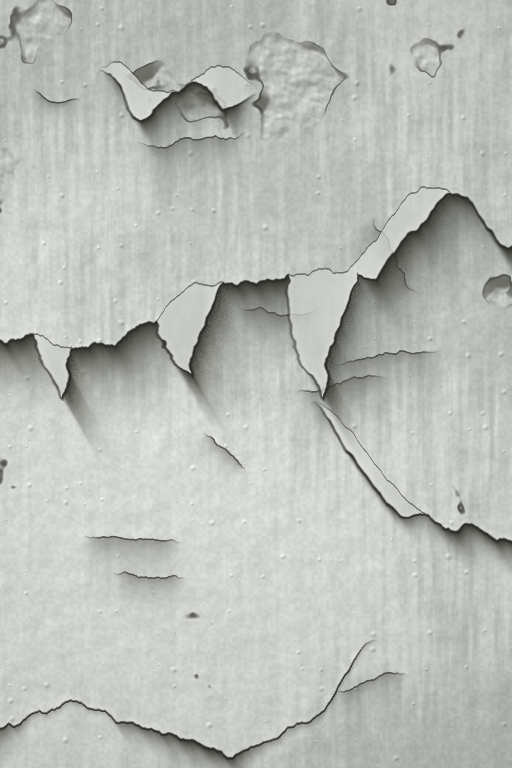
Give the GLSL for this texture, as a WebGL 1 fragment shader.

```glsl
precision highp float;
uniform vec2 u_resolution;

const vec3 PAINT_LIGHT = vec3(0.825, 0.835, 0.815);
const vec3 PAINT_DIM = vec3(0.735, 0.755, 0.735);
const vec3 PLASTER = vec3(0.69, 0.70, 0.68);
const vec3 SHADE = vec3(0.37, 0.375, 0.345);
const vec3 INK = vec3(0.17, 0.175, 0.15);
const vec2 TO_LIGHT = vec2(-0.5, 0.866);
const float LINE_WIDTH = 0.0018;
const float MAX_LIFT = 0.13;
const float TONGUE_PERIOD = 0.17;
const float FLAKE_SCALE = 8.0;
const float BUMP_CELLS = 42.0;
const float CRACKS = 10.0;

float hash(vec2 p) {
  vec3 q = fract(p.xyx * 0.1031);
  q += dot(q, q.yzx + 33.33);
  return fract((q.x + q.y) * q.z);
}

float noise(vec2 p) {
  vec2 i = floor(p), f = fract(p);
  f *= f * (3.0 - 2.0 * f);
  return mix(mix(hash(i), hash(i + vec2(1, 0)), f.x),
             mix(hash(i + vec2(0, 1)), hash(i + 1.0), f.x), f.y);
}

float fbm(vec2 p) {
  float sum = 0.0, amp = 0.5;
  for (int i = 0; i < 5; i++) {
    sum += amp * noise(p);
    p = mat2(1.6, 1.2, -1.2, 1.6) * p + 7.3;
    amp *= 0.5;
  }
  return sum;
}

float jagged(float x, float seed) { return fbm(vec2(x, seed * 17.0 + 5.0)) - 0.48; }

float window(float x, float a, float b) { return smoothstep(a, a + 0.04, x) * smoothstep(b, b - 0.04, x); }

// Torn lines: 0 middle, 1 bottom, 2 right diagonal, 3 upper left
float tearLine(float x, float sheet) {
  float y = 0.56 + 0.075 * smoothstep(0.1, 0.3, x)
    + 0.13 * smoothstep(0.43, 0.56, x) - 0.1 * smoothstep(0.59, 0.67, x);
  if (sheet > 0.5) y = 0.055 + 0.03 * sin(x * 16.0) + 0.1 * smoothstep(0.4, 0.49, x);
  if (sheet > 1.5) y = 0.475 - 0.165 * smoothstep(0.4, 0.58, x);
  if (sheet > 2.5) y = 0.9 + 0.015 * sin(x * 50.0);
  return y + 0.06 * jagged(x * 20.0, sheet);
}

float sheetExtent(float x, float sheet) {
  if (sheet < 0.5) return 1.0;
  if (sheet < 1.5) return 1.0 - smoothstep(0.45, 0.5, x);
  return sheet < 2.5 ? smoothstep(0.4, 0.44, x) : window(x, 0.12, 0.34);
}

// Lopsided tongues and curled strips hanging from a tear
float tongue(float x, float sheet) {
  if (sheet > 2.5) return 0.055 * pow(abs(sin(x * 27.0)), 3.0);
  if (sheet > 1.5) return 0.03 * window(x, 0.41, 0.55);
  if (sheet > 0.5) return 0.0;
  float u = (fract((x - 0.085) / TONGUE_PERIOD + 0.5) - 0.5) * TONGUE_PERIOD;
  float t = clamp(1.0 - abs(u) / ((0.02 + 0.06 * x) * (u < 0.0 ? 1.4 : 0.7)), 0.0, 1.0);
  float hanging = step(x, 0.5) * (0.04 + 0.3 * x) * pow(t, 0.8);
  return max(hanging, 0.05 * window(x, 0.44, 0.585));
}

float sheetHeight(vec2 p, float sheet) {
  float x = p.x + 0.045 * jagged(p.y * 17.0, 4.0 + sheet);
  return p.y - tearLine(p.x, sheet) + tongue(x, sheet);
}

// Soft cast shadow, marching towards the light
float castShadow(vec2 p, float sheet, float lift) {
  float sum = 0.0, jitter = hash(floor(p * 700.0));
  for (int i = 0; i < 14; i++) {
    float t = (float(i) + jitter) / 14.0;
    sum += (1.0 - t) * smoothstep(-0.008, 0.004, sheetHeight(p + TO_LIGHT * t * lift, sheet));
  }
  return min(sum / 7.0, 1.0);
}

vec3 drawSheet(vec3 col, vec2 p, float sheet) {
  float h = sheetHeight(p, sheet), extent = sheetExtent(p.x, sheet);
  vec2 e = vec2(0.0015, 0.0);
  float slope = (sheetHeight(p + e, sheet) - sheetHeight(p - e, sheet)) / 0.003;
  float steepness = sqrt(1.0 + slope * slope), d = h / steepness;
  float loose = smoothstep(0.3, 0.75, noise(vec2(p.x * 11.0, sheet * 9.0 + 2.0)));
  if (sheet < 0.5) loose = max(loose, smoothstep(0.42, 0.5, p.x));
  float below = smoothstep(0.001, -0.001, d) * extent;
  float shadow = castShadow(p, sheet, mix(0.015, MAX_LIFT, loose) * (sheet < 0.5 ? 1.0 : 0.6));
  col = mix(col, mix(SHADE, INK, shadow * shadow * loose), below * shadow * mix(0.5, 0.95, loose));
  float fold = p.y - tearLine(p.x, sheet);
  float hanging = smoothstep(0.001, -0.001, fold) * smoothstep(-0.001, 0.001, d) * extent;
  vec3 flap = PAINT_LIGHT * (0.94 + 0.2 * (fbm(p * vec2(16.0, 9.0)) - 0.35));
  col = mix(col, flap, hanging * 0.8);
  col += 0.03 * smoothstep(0.0, 0.002, d) * smoothstep(0.01, 0.002, d) * extent;
  // Edges turned to the light stay faint
  float lit = smoothstep(-0.6, 0.5, (0.5 * slope - 0.866) / steepness);
  float edge = smoothstep(LINE_WIDTH * (0.8 + loose), 0.0003, abs(d + 0.001)) * mix(0.9, 0.35, lit);
  float crease = 0.55 * smoothstep(LINE_WIDTH, 0.0003, abs(fold));
  return mix(col, INK, max(edge, crease) * extent);
}

// Positive on paint, negative on bare plaster near the top
float flakeField(vec2 p) {
  float bare = smoothstep(0.7, 0.96, p.y) * (0.27 + 0.2 * smoothstep(0.3, 0.67, p.x));
  return 0.79 - bare - fbm(p * FLAKE_SCALE + 3.0) - 0.09 * (noise(p * 50.0) - 0.5);
}

vec3 drawFlakes(vec3 col, vec2 p) {
  float f = flakeField(p), bare = smoothstep(0.008, -0.008, f);
  float grain = fbm(p * 70.0) - fbm(p * 70.0 + TO_LIGHT * 0.4);
  col = mix(col, PLASTER * 1.06 + 0.5 * grain, bare * 0.85);
  float patchy = smoothstep(0.3, 0.7, noise(p * 17.0));
  float shadow = bare * smoothstep(-0.02, 0.04, flakeField(p + TO_LIGHT * mix(0.008, 0.02, patchy)));
  col = mix(col, SHADE, shadow * mix(0.4, 0.85, patchy));
  return mix(col, INK, smoothstep(0.016, 0.002, abs(f)) * patchy * 0.6);
}

// Short scattered cracks with a lifted lip
vec3 drawCracks(vec3 col, vec2 p) {
  for (float i = 0.0; i < CRACKS; i++) {
    vec2 q = p - vec2(0.04 + 0.6 * hash(vec2(i, 3.0)), 0.1 + 0.8 * (i + hash(vec2(i, 8.0))) / CRACKS);
    float angle = (hash(vec2(i, 12.0)) - 0.5) * 0.4 - step(3.0, mod(i, 4.0));
    float c = cos(angle), s = sin(angle);
    q = mat2(c, -s, s, c) * q;
    q.y += 0.03 * jagged(q.x * 28.0, i + 6.0);
    float size = hash(vec2(i, 21.0));
    float taper = 1.0 - smoothstep(0.5, 1.0, abs(q.x) / mix(0.025, 0.085, size));
    float shadow = smoothstep(0.001, -0.001, q.y) * exp(min(q.y, 0.0) / mix(0.005, 0.03, size));
    col = mix(col, SHADE, taper * shadow * 0.55);
    col = mix(col, INK, taper * 0.7 * smoothstep(LINE_WIDTH, 0.0003, abs(q.y)));
  }
  return col;
}

// Brushed wall with sparse cellular blisters
vec3 wall(vec2 p) {
  float streaks = fbm(vec2(p.x * 150.0, p.y * 12.0));
  float tone = fbm(p * 3.5 + 11.0) + 0.3 * (streaks - 0.5);
  vec3 col = mix(PAINT_DIM, PAINT_LIGHT, smoothstep(0.28, 0.6, tone));
  col += 0.06 * (streaks - 0.48) + 0.05 * (noise(p * 260.0) - 0.5);
  col += 0.09 * (fbm(p * 50.0) - fbm(p * 50.0 + TO_LIGHT * 0.4));
  vec2 cell = floor(p * BUMP_CELLS);
  vec2 offset = fract(p * BUMP_CELLS) - 0.3 - 0.4 * vec2(hash(cell), hash(cell + 40.0));
  float radius = 0.06 + 0.2 * hash(cell + 80.0);
  float bump = step(0.84, hash(cell + 120.0)) * smoothstep(radius, 0.0, length(offset));
  col += 0.45 * bump * dot(offset, TO_LIGHT) / radius;
  vec2 corner = p - vec2(0.27, 0.5);
  return col * (1.02 - 0.32 * dot(corner, corner));
}

void main() {
  vec2 p = gl_FragCoord.xy / u_resolution.y;
  vec3 col = drawFlakes(drawCracks(wall(p), p), p);
  for (float i = 3.0; i >= 0.0; i--) col = drawSheet(col, p, i);
  gl_FragColor = vec4(clamp(col, 0.0, 1.0), 1.0);
}
```
